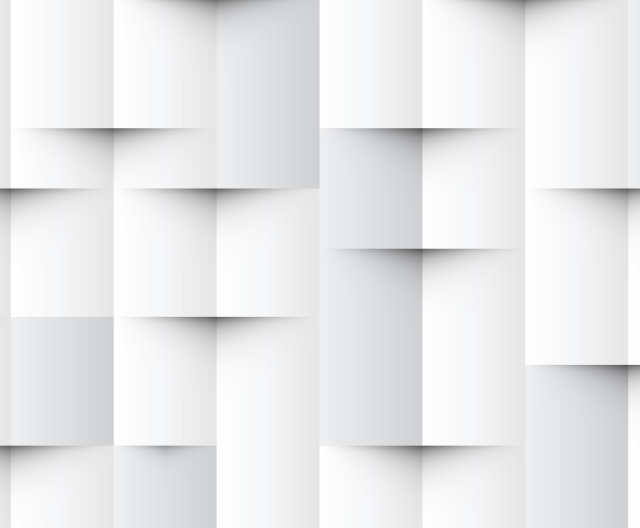
Write a Shadertoy shader that draws this background.

```glsl
// Pale paper panels in upright columns, some light and some grey, each shaded
// left to right in faint bands. Wedge-shaped shadows hang below folded edges.
// Coordinates: x in columns from the left, y as a fraction of height from the top.

const float COLUMNS = 6.219;         // columns across the canvas
const float COLUMNS_PER_HEIGHT = 5.117;

// Grey panels: column, top, bottom
const vec3 GREY_PANELS[6] = vec3[6](
    vec3(0.0, 0.600, 0.844), vec3(1.0, 0.844, 1.1), vec3(2.0, -0.1, 0.357),
    vec3(3.0, 0.243, 0.844), vec3(5.0, 0.691, 1.1), vec3(6.0, -0.1, 0.357));

// Folds: position of the shadow's peak; a peak inside a column is half as wide
const vec2 FOLDS[14] = vec2[14](
    vec2(2.0, -0.004), vec2(5.0, -0.004), vec2(1.0, 0.243), vec2(4.0, 0.243),
    vec2(0.0, 0.357), vec2(2.0, 0.357), vec2(6.0, 0.357), vec2(4.0, 0.471),
    vec2(-1.0, 0.600), vec2(2.0, 0.600), vec2(6.0, 0.691), vec2(0.0, 0.844),
    vec2(1.5, 0.844), vec2(4.0, 0.844));

// Horizontal shading from left, through a cool middle, to right
vec3 ramp(vec3 left, vec3 middle, vec3 right, float t) {
    return t < 0.5 ? mix(left, middle, t * 2.0) : mix(middle, right, t * 2.0 - 1.0);
}

vec3 panelColor(float column, vec2 p, float soft) {
    float t = clamp(p.x - column, 0.0, 1.0);
    // Partly stepped gradient
    t = mix(t, min(floor(t * 12.0) / 11.0, 1.0), 0.55);
    vec3 light = ramp(vec3(0.997), vec3(0.961, 0.965, 0.970), vec3(0.902), t);
    vec3 grey = ramp(vec3(0.932, 0.936, 0.942), vec3(0.874, 0.880, 0.886),
                     vec3(0.815, 0.819, 0.828), t);
    float greyness = 0.0;
    for (int i = 0; i < 6; i++) {
        vec3 panel = GREY_PANELS[i];
        float inside = smoothstep(-soft, soft, p.y - panel.y)
                     * smoothstep(-soft, soft, panel.z - p.y);
        greyness += inside * (1.0 - step(0.5, abs(panel.x - column)));
    }
    return mix(light, grey, greyness);
}

// Dark core at the peak with a wide faint halo, thinning to both sides
float foldShadow(vec2 p, vec2 fold, float soft) {
    float halfWidth = fract(fold.x) > 0.25 ? 0.5 : 1.0;
    float fade = max(1.0 - abs(p.x - fold.x) / halfWidth, 0.0);
    float below = smoothstep(-soft, soft, p.y - fold.y);
    float depth = max(p.y - fold.y, 0.0) * COLUMNS_PER_HEIGHT / halfWidth;
    float core = 0.52 * pow(fade, 1.3) * exp(-depth / (0.012 + 0.09 * fade));
    float halo = 0.10 * fade * exp(-depth * depth / (0.01 + 0.12 * fade));
    return below * (core + halo) * mix(0.6, 1.0, step(0.75, halfWidth));
}

void mainImage(out vec4 fragColor, in vec2 fragCoord) {
    vec2 uv = fragCoord / iResolution.xy;
    vec2 p = vec2(uv.x * COLUMNS - 0.105, 1.0 - uv.y);
    vec2 soft = 0.6 * vec2(COLUMNS, 1.0) / iResolution.xy;

    // Blend the two columns that meet at the nearest boundary
    float boundary = floor(p.x + 0.5);
    vec3 color = mix(panelColor(boundary - 1.0, p, soft.y),
                     panelColor(boundary, p, soft.y),
                     smoothstep(-soft.x, soft.x, p.x - boundary));

    // Shadows under the folds
    for (int i = 0; i < 14; i++)
        color *= 1.0 - foldShadow(p, FOLDS[i], soft.y);

    fragColor = vec4(color, 1.0);
}
```
